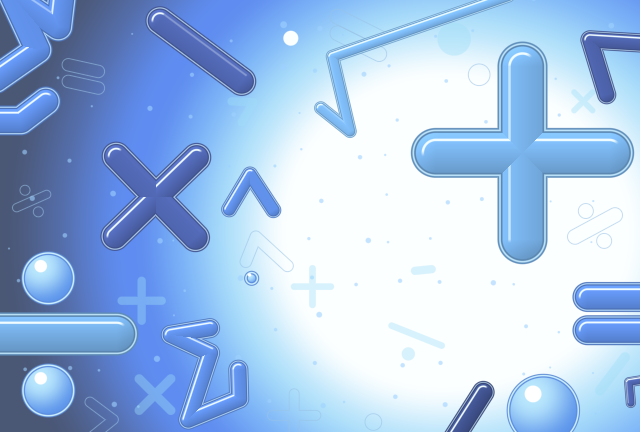
Write a Shadertoy shader that draws this background.

```glsl
// Glossy arithmetic symbols floating over a radial white-to-slate blue glow.
// Symbols are distance fields of line skeletons, shaded as rimmed tubes;
// faint glyphs, balls and cellular sparkles fill the space between them.

// Canvas is 52 units tall; q vectors point from the nearest skeleton point.
float cover(float d) {
    float soft = 40.0 / iResolution.y;
    return 1.0 - smoothstep(-soft, soft, d);
}

vec2 nearest(vec2 a, vec2 b) { return dot(a, a) < dot(b, b) ? a : b; }

vec2 seg(vec2 p, vec2 a, vec2 b) {
    vec2 ab = b - a;
    return p - a - ab * clamp(dot(p - a, ab) / dot(ab, ab), 0.0, 1.0);
}

vec2 bend(vec2 p, vec2 a, vec2 b, vec2 c) {
    return nearest(seg(p, a, b), seg(p, b, c));
}

vec2 crossing(vec2 p, vec2 arm) {
    vec2 side = vec2(-arm.y, arm.x);
    return nearest(seg(p, -arm, arm), seg(p, -side, side));
}

vec2 hash2(vec2 p) {
    return fract(sin(vec2(dot(p, vec2(127.1, 311.7)), dot(p, vec2(269.5, 183.3)))) * 4375.5);
}

// Nested outlines, a lit body and a bright streak on the upper left side
void tube(inout vec3 col, vec2 q, float r, vec3 base) {
    float len = length(q), d = len - r, w = 0.05 + 0.05 * r;
    float light = dot(q / max(len, 0.001), vec2(-0.5, 0.85));
    col = mix(col, base * 0.8, cover(d));
    col = mix(col, mix(base, vec3(0.85, 0.97, 1.0), 0.7), cover(d + w));
    col = mix(col, base * 0.75, cover(d + 2.0 * w));
    col = mix(col, base * (1.0 + 0.2 * light * len / r), cover(d + 3.0 * w));
    float streak = cover(abs(len - 0.52 * r) - 0.06 - 0.03 * r);
    col = mix(col, vec3(0.94, 0.99, 1.0), streak * smoothstep(0.2, 0.7, light));
}

void ball(inout vec3 col, vec2 q, float r) {
    float d = length(q) - r;
    vec3 body = mix(vec3(0.72, 0.9, 0.99), vec3(0.36, 0.58, 0.92),
                    smoothstep(0.2, 1.5, length(q / r - vec2(-0.3, 0.45))));
    col = mix(col, vec3(0.35, 0.53, 0.82), cover(d));
    col = mix(col, vec3(0.8, 0.94, 1.0), cover(d + 0.12));
    col = mix(col, vec3(0.36, 0.55, 0.87), cover(d + 0.3));
    col = mix(col, body, cover(d + 0.45));
    col = mix(col, vec3(1.0), cover(length(q - r * vec2(-0.28, 0.45)) - 0.23 * r));
}

void ghost(inout vec3 col, vec2 q, float r) {
    col = mix(col, vec3(0.62, 0.87, 0.97), 0.4 * cover(length(q) - r));
}

void wire(inout vec3 col, vec2 q, float r) {
    col = mix(col, vec3(0.6, 0.76, 0.9), 0.65 * cover(abs(length(q) - r) - 0.05));
}

vec3 background(vec2 p) {
    vec2 v = p - vec2(53.0, 24.0);
    v.x *= v.x > 0.0 ? 0.83 : 1.0;
    float d = length(v);
    vec3 col = mix(vec3(0.99, 1.0, 1.0), vec3(0.67, 0.87, 0.98), smoothstep(18.0, 27.0, d));
    col = mix(col, vec3(0.49, 0.71, 0.97), smoothstep(25.0, 32.0, d));
    col = mix(col, vec3(0.37, 0.55, 0.94), smoothstep(30.0, 37.0, d));
    col = mix(col, vec3(0.34, 0.45, 0.71), smoothstep(38.0, 46.0, d));
    col = mix(col, vec3(0.29, 0.34, 0.46), smoothstep(43.0, 53.0, d));
    // Sparkles: one jittered dot per cell
    vec2 cell = floor(p / 5.0), h = hash2(cell);
    float spot = length(p - (cell + 0.15 + 0.7 * h) * 5.0) - 0.1 - 0.35 * h.x * h.y;
    return mix(col, vec3(0.62, 0.82, 1.0), 0.6 * cover(spot) * step(0.35, h.y));
}

void mainImage(out vec4 fragColor, in vec2 fragCoord) {
    vec2 p = fragCoord / iResolution.xy * vec2(76.8, 52.0);
    vec3 col = background(p);
    vec3 navy = vec3(0.32, 0.41, 0.71), blue = vec3(0.38, 0.57, 0.92), sky = vec3(0.5, 0.74, 0.97);

    // Faint filled glyphs
    ghost(col, crossing(p - vec2(17.0, 15.8), vec2(2.4, 0.0)), 0.5);
    ghost(col, crossing(p - vec2(18.6, 4.5), vec2(1.9)), 0.55);
    ghost(col, crossing(p - vec2(37.5, 17.5), vec2(2.2, 0.0)), 0.4);
    ghost(col, crossing(p - vec2(70.0, 39.8), vec2(1.1)), 0.35);
    ghost(col, bend(p, vec2(27.8, 39.8), vec2(30.4, 39.7), vec2(29.0, 37.3)), 0.5);
    ghost(col, seg(p, vec2(47.0, 12.8), vec2(53.0, 10.4)), 0.4);
    ghost(col, seg(p, vec2(72.0, 5.0), vec2(75.0, 9.0)), 0.6);
    ghost(col, seg(p, vec2(49.8, 19.4), vec2(51.8, 19.6)), 0.5);
    ghost(col, p - vec2(49.0, 9.4), 0.8);
    ghost(col, p - vec2(54.5, 47.3), 2.0);

    // Faint outlined glyphs
    for (float i = -1.0; i < 2.0; i += 2.0) {
        wire(col, seg(p, vec2(8.2, 43.2 + i), vec2(11.8, 42.4 + i)), 0.75);
        wire(col, seg(p, vec2(40.5, 49.0 + i), vec2(45.5, 46.5 + i)), 0.9);
        wire(col, p - vec2(71.4 + 1.1 * i, 24.8 - 1.8 * i), 0.9);
        wire(col, p - vec2(3.8 + 0.8 * i, 27.8 - 1.3 * i), 0.6);
    }
    wire(col, seg(p, vec2(69.0, 23.5), vec2(73.8, 26.1)), 0.9);
    wire(col, seg(p, vec2(2.0, 27.0), vec2(5.6, 28.6)), 0.5);
    wire(col, crossing(p - vec2(35.3, 2.0), vec2(2.6, 0.0)), 0.6);
    wire(col, bend(p, vec2(29.5, 20.5), vec2(30.7, 23.5), vec2(34.5, 20.0)), 0.7);
    wire(col, bend(p, vec2(10.8, 3.6), vec2(13.6, 1.5), vec2(10.5, -1.0)), 0.6);
    wire(col, p - vec2(57.5, 43.0), 1.3);
    wire(col, p - vec2(44.8, 1.2), 1.0);

    // Angular summation shapes at the upper left and the bottom
    vec2 zig = nearest(bend(p, vec2(7.5, 53.0), vec2(7.0, 48.8), vec2(1.5, 52.5)),
                       bend(p, vec2(1.5, 52.5), vec2(4.5, 46.0), vec2(-0.5, 42.5)));
    tube(col, nearest(zig, bend(p, vec2(-0.5, 37.5), vec2(2.5, 37.5), vec2(5.5, 39.8))), 1.8, blue);
    zig = nearest(bend(p, vec2(25.2, 12.5), vec2(20.5, 11.7), vec2(25.2, 9.5)),
                  bend(p, vec2(25.2, 9.5), vec2(22.6, 1.5), vec2(28.7, 4.0)));
    tube(col, nearest(zig, seg(p, vec2(28.7, 4.0), vec2(28.6, 7.5))), 1.2, blue);

    // Bars, crosses, caret, radical and corners
    tube(col, seg(p, vec2(19.2, 49.5), vec2(29.0, 42.2)), 1.75, navy);
    tube(col, crossing(p - vec2(18.7, 28.3), vec2(4.9, 4.75)), 1.75, navy);
    tube(col, bend(p, vec2(27.5, 26.8), vec2(30.0, 31.0), vec2(32.8, 26.7)), 0.95, blue);
    tube(col, nearest(bend(p, vec2(38.5, 39.0), vec2(42.0, 36.2), vec2(39.9, 45.2)),
                      seg(p, vec2(39.9, 45.2), vec2(61.0, 52.5))), 0.8, sky);
    tube(col, crossing(p - vec2(62.7, 33.6), vec2(10.4, 0.0)), 3.0, sky * 0.95);
    tube(col, bend(p, vec2(72.8, 40.6), vec2(70.8, 47.2), vec2(79.0, 46.7)), 1.15, navy * 0.95);
    tube(col, seg(p, vec2(58.0, 4.8), vec2(54.0, -1.5)), 1.35, navy * 0.8);
    tube(col, bend(p, vec2(75.7, 3.5), vec2(75.5, 6.0), vec2(78.0, 6.4)), 0.6, navy);

    // Division and equals signs
    tube(col, seg(p, vec2(-4.0, 11.8), vec2(14.0, 11.8)), 2.6, sky * 0.92);
    for (float i = -1.0; i < 2.0; i += 2.0) {
        ball(col, p - vec2(5.8, 11.75 + 6.75 * i), 3.25);
        tube(col, seg(p, vec2(70.5, 14.25 + 2.0 * i), vec2(80.0, 14.25 + 2.0 * i)), 1.8, blue);
    }
    ball(col, p - vec2(65.2, 2.6), 4.4);
    ball(col, p - vec2(30.2, 18.5), 0.9);
    col = mix(col, vec3(0.98, 1.0, 1.0), cover(length(p - vec2(34.9, 47.4)) - 0.9));
    fragColor = vec4(col, 1.0);
}
```
